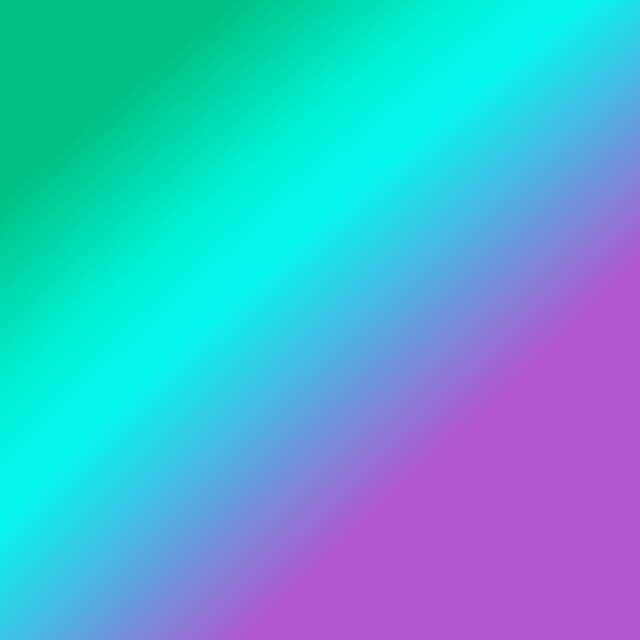
Reproduce this background procedurally as a Shadertoy shader.

```glsl
// A soft diagonal gradient running from green at the upper left, through
// aqua and cyan, to violet at the lower right. A gently bent diagonal
// coordinate is fed through a chain of linear colour ramps.

#define GREEN  vec3(0.000, 0.750, 0.505)
#define AQUA   vec3(0.000, 0.950, 0.840)
#define CYAN   vec3(0.015, 0.968, 0.945)
#define VIOLET vec3(0.694, 0.343, 0.805)

// Positions of the colour stops along the diagonal (0 to 2)
#define GREEN_END    0.325
#define AQUA_STOP    0.655
#define CYAN_STOP    0.830
#define VIOLET_START 1.395

#define TILT 0.100  // lean of the bands near the green corner
#define BEND 0.046  // curvature of the cyan band

float ramp(float start, float end, float x) {
    return clamp((x - start) / (end - start), 0.0, 1.0);
}

// Distance along the diagonal, leaning and bowing with the cross position
float bentDiagonal(vec2 uv) {
    float along = uv.x + 1.0 - uv.y;
    float across = uv.x - 1.0 + uv.y;
    float lean = TILT - 0.055 * along;
    float offset = (along - CYAN_STOP) / (VIOLET_START - CYAN_STOP);
    float bow = BEND * max(0.0, 1.0 - offset * offset);
    return along - lean * across - bow * across * across;
}

vec3 gradient(float t) {
    vec3 colour = mix(GREEN, AQUA, ramp(GREEN_END, AQUA_STOP, t));
    colour = mix(colour, CYAN, ramp(AQUA_STOP, CYAN_STOP, t));
    return mix(colour, VIOLET, ramp(CYAN_STOP, VIOLET_START, t));
}

void mainImage(out vec4 fragColor, in vec2 fragCoord) {
    vec2 uv = fragCoord / iResolution.xy;
    fragColor = vec4(gradient(bentDiagonal(uv)), 1.0);
}
```
